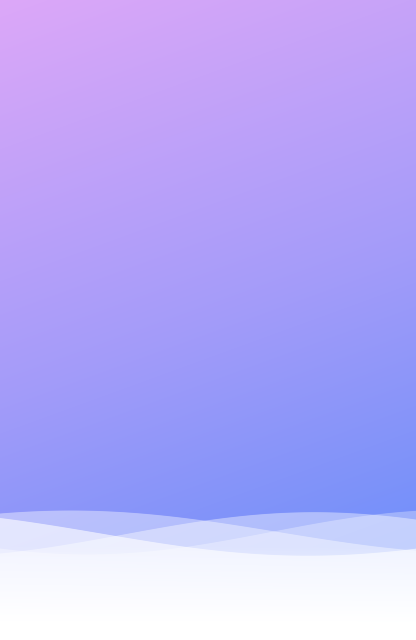
Give the GLSL for this background, as a Shadertoy shader.

```glsl
// A violet-to-blue diagonal gradient above overlapping translucent white waves.
// The sky is a three-stop linear gradient; each wave is a filled cosine
// composited in turn, with a white fade along the bottom edge.

const float PI = 3.14159;

// Sky gradient
const vec3 SKY_START = vec3(0.863, 0.655, 0.973);
const vec3 SKY_MIDDLE = vec3(0.639, 0.608, 0.976);
const vec3 SKY_END = vec3(0.376, 0.545, 0.980);
const float SKY_ANGLE = radians(20.0); // tilt from straight down

// Waves, one component per layer: x in widths, y in heights
const vec4 WAVE_CREST = vec4(0.17, 0.756, -0.26, 1.09);
const vec4 WAVE_PERIOD = vec4(2.0, 1.84, 2.0, 1.76);
const vec4 WAVE_LEVEL = vec4(0.1686, 0.1647, 0.1667, 0.1686);
const vec4 WAVE_HEIGHT = vec4(0.0337, 0.035, 0.035, 0.035);
const vec4 WAVE_OPACITY = vec4(0.4, 0.4, 0.6, 0.3);

// Bottom fade
const vec3 FOAM = vec3(1.0);
const float FADE_TOP = 0.145;
const float FADE_BOTTOM = 0.025;

vec3 skyColor(vec2 uv, float aspect) {
    // Span the gradient exactly between opposite corners.
    vec2 axis = vec2(aspect * sin(SKY_ANGLE), cos(SKY_ANGLE));
    float t = dot(vec2(uv.x, 1.0 - uv.y), axis) / (axis.x + axis.y);
    vec3 upper = mix(SKY_START, SKY_MIDDLE, min(2.0 * t, 1.0));
    return mix(upper, SKY_END, max(2.0 * t - 1.0, 0.0));
}

// Smooth coverage of all four waves at once
vec4 waveCoverage(vec2 uv, float pixel) {
    vec4 phase = 2.0 * PI * (uv.x - WAVE_CREST) / WAVE_PERIOD;
    vec4 surface = WAVE_LEVEL + WAVE_HEIGHT * cos(phase);
    return smoothstep(-0.6 * pixel, 0.6 * pixel, surface - uv.y);
}

void mainImage(out vec4 fragColor, in vec2 fragCoord) {
    vec2 uv = fragCoord / iResolution.xy;
    vec3 color = skyColor(uv, iResolution.x / iResolution.y);

    // Stack the translucent layers
    vec4 alpha = waveCoverage(uv, 1.0 / iResolution.y) * WAVE_OPACITY;
    for (int i = 0; i < 4; i++) {
        color = mix(color, FOAM, alpha[i]);
    }

    // Dissolve into white at the bottom
    float fade = clamp((FADE_TOP - uv.y) / (FADE_TOP - FADE_BOTTOM), 0.0, 1.0);
    color = mix(color, FOAM, fade);

    fragColor = vec4(color, 1.0);
}
```
